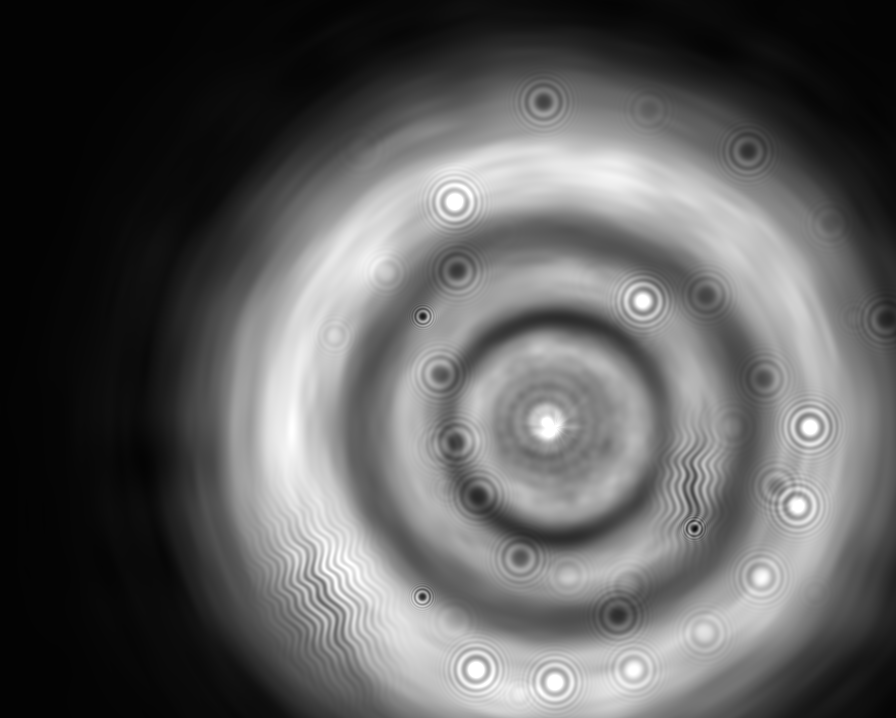
Reproduce this background procedurally as a Shadertoy shader.

```glsl
const float TAU = 6.2831853;
const vec2 BEAM_CENTER = vec2(0.773, 0.405);   // lengths are in canvas heights
const vec2 CORE_CENTER = vec2(0.761, 0.413);
const vec2 LEFT_SCRATCH = vec2(0.453, 0.172);
const vec2 RIGHT_SCRATCH = vec2(0.963, 0.322);
const float PLATEAU = 0.61;
const float EDGE_START = 0.36;
const float EDGE_END = 0.585;
const float TAIL_LEVEL = 0.07;
const float BLACK_LEVEL = 0.012;
const float STREAK_AMOUNT = 0.22;
const float CLOUD_AMOUNT = 0.17;
const float MOTE_RADIUS = 0.029;
const float FRINGE_RATE = 9.0;
const int FAINT_MOTES = 16;

float hash(vec2 p) {
    vec3 q = fract(vec3(p.xyx) * 0.1031);
    q += dot(q, q.yzx + 33.33);
    return fract((q.x + q.y) * q.z);
}

// Value noise that repeats along x
float noise(vec2 p, float period) {
    vec2 i = floor(p), f = fract(p);
    f = f * f * (3.0 - 2.0 * f);
    float x0 = mod(i.x, period), x1 = mod(i.x + 1.0, period);
    return mix(mix(hash(vec2(x0, i.y)), hash(vec2(x1, i.y)), f.x),
               mix(hash(vec2(x0, i.y + 1.0)), hash(vec2(x1, i.y + 1.0)), f.x), f.y) - 0.5;
}

float bell(float x, float center, float width) {
    float t = (x - center) / width;
    return exp(-t * t);
}

vec2 onBeam(float degrees, float radius) {
    float a = radians(degrees);
    return BEAM_CENTER + radius * vec2(cos(a), sin(a));
}

// Diffraction rings around a dust speck
float mote(vec2 p, vec2 center, float radius, float tone) {
    vec2 d = (p - center) / radius;
    float q = dot(d, d);
    return tone * (cos(FRINGE_RATE * q) * exp(-1.1 * q) + 0.55 * exp(-2.5 * q));
}

// Wavy parallel fringes around a scratch
float scratch(vec2 p, vec2 center, float degrees, vec2 size) {
    float a = radians(degrees);
    vec2 d = mat2(cos(a), -sin(a), sin(a), cos(a)) * (p - center);
    float wobble = 0.02 * noise(d.yy * 30.0 + 7.0, 97.0);
    float x = abs(d.x + wobble);
    float mask = exp(-dot(d / size, d / size));
    return mask * (0.16 * cos(560.0 * x) - 0.22 * bell(x, 0.0, 0.012));
}

float beam(vec2 p) {
    vec2 d = p - BEAM_CENTER;
    float angle = atan(d.y, d.x);
    float cloud = noise(p * 14.0, 97.0);
    float r = length(d) + 0.012 * noise(p * 9.0 + 3.0, 97.0);

    // Concentric light and dark bands
    float inner = 0.36 + 0.09 * cos(2.0 * (angle - 1.5));
    float light = PLATEAU
        + 0.21 * bell(r, 0.365, 0.060)
        - 0.30 * bell(r, 0.272, 0.036)
        + 0.06 * bell(r, 0.212, 0.025)
        - inner * bell(r, 0.153, 0.021)
        + 0.08 * bell(r, 0.112, 0.018)
        - 0.15 * bell(r, 0.055, 0.035);
    light *= 1.0 + 0.11 * cos(angle - 2.8) * smoothstep(0.2, 0.36, r);

    // Speckle drawn out along the bands
    float turn = angle / TAU;
    float streak = noise(vec2(turn * 18.0, r * 38.0), 18.0)
                 + 0.5 * noise(vec2(turn * 42.0, r * 90.0), 42.0);
    light *= 1.0 + STREAK_AMOUNT * streak + CLOUD_AMOUNT * cloud;

    // Bright core
    float core = length(p - CORE_CENTER);
    light += 0.30 * bell(core, 0.0, 0.023) + 0.10 * cos(core * 310.0) * exp(-core * 26.0);
    light += 0.30 * bell(length(p - CORE_CENTER - vec2(0.005, -0.012)), 0.0, 0.016);

    float envelope = 1.0 - smoothstep(EDGE_START, EDGE_END, r);
    float tail = TAIL_LEVEL * exp(-pow(r / 0.62, 6.0)) * (1.0 + streak + cloud);
    return light * envelope + tail * (1.0 - envelope);
}

float dust(vec2 p) {
    float sum = 0.0;
    // Bright arc in the outer band
    for (float i = 0.0; i < 7.0; i++)
        sum += mote(p, onBeam(-18.0 * i, 0.355), MOTE_RADIUS, 0.08 + 0.11 * (1.0 + cos(1.05 * i)));
    // Dim arc along the upper rim
    for (float i = 0.0; i < 5.0; i++)
        sum += mote(p, onBeam(92.0 - 18.5 * i, 0.453 + 0.008 * i), MOTE_RADIUS, -0.10 - 0.06 * cos(0.5 * TAU * i));
    // Dark spiral around the inner bands
    for (float i = 0.0; i < 6.0; i++)
        sum += mote(p, onBeam(122.0 + 33.3 * i, 0.135 + 0.021 * (i - 2.4) * (i - 2.4)), MOTE_RADIUS, -0.15);
    // Brightest pair, then a short arc on the right
    for (float i = 0.0; i < 2.0; i++)
        sum += mote(p, onBeam(114.0 - 59.0 * i, 0.343 - 0.129 * i), MOTE_RADIUS, 0.27);
    for (float i = 0.0; i < 3.0; i++)
        sum += mote(p, onBeam(41.0 - 28.0 * i, 0.28 + 0.02 * i), MOTE_RADIUS, -0.10);
    // Small sharp specks
    for (float i = 0.0; i < 3.0; i++)
        sum += mote(p, onBeam(140.0 + 92.0 * i, 0.24 + 0.06 * sin(0.25 * TAU * i)), 0.013, -0.28);
    // Faint scatter
    for (int i = 0; i < FAINT_MOTES; i++) {
        float id = float(i);
        vec2 center = onBeam(137.5 * id, 0.16 + 0.32 * hash(vec2(id, 5.0)));
        sum += mote(p, center, mix(0.020, 0.036, hash(vec2(id, 9.0))), 0.10 * (hash(vec2(id, 2.0)) - 0.5));
    }
    return sum;
}

void mainImage(out vec4 fragColor, in vec2 fragCoord) {
    vec2 p = fragCoord / iResolution.y;
    float light = beam(p);
    float detail = dust(p)
        + scratch(p, LEFT_SCRATCH, 24.0, vec2(0.055, 0.095))
        + scratch(p, RIGHT_SCRATCH, -6.0, vec2(0.035, 0.065));
    light += detail * (0.12 + 0.88 * smoothstep(0.0, 0.6, light));
    fragColor = vec4(vec3(clamp(light + BLACK_LEVEL, 0.0, 1.0)), 1.0);
}
```
